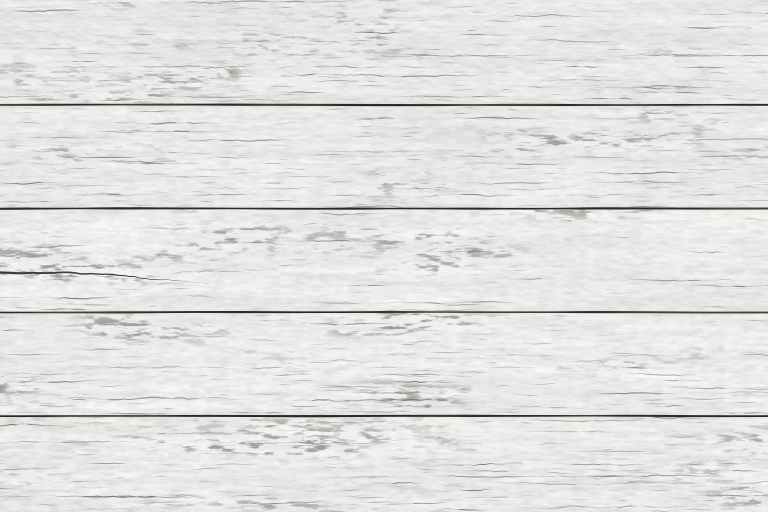
This texture is drawn by a WebGL 2 fragment shader. Its source:

```glsl
#version 300 es
precision highp float;

uniform vec2 u_resolution;
out vec4 outColor;

const float PLANK_PITCH = 0.2026;
const float FIRST_SEAM = 0.1875;
const float SEAM_COUNT = 4.0;
const float SEAM_HALF_WIDTH = 0.0019;
const float CRACK_HALF_WIDTH = 0.0010;
const float CRACK_CHANCE = 0.42;
const float EDGE_SOFTNESS = 0.0014;
const float GRAIN_DEPTH = 0.085;
const float WEAR_DEPTH = 0.30;
const float SPLIT_LENGTH = 0.45;
const vec3 PAINT = vec3(0.928, 0.929, 0.922);
const vec3 BARE_WOOD = vec3(0.36, 0.35, 0.335);
const vec3 SEAM_DARK = vec3(0.17, 0.16, 0.145);
const vec3 SEAM_BROWN = vec3(0.38, 0.30, 0.25);

float hash(vec2 p) {
  return fract(sin(dot(p, vec2(127.1, 311.7))) * 43758.5453);
}

float noise(vec2 p) {
  vec2 i = floor(p);
  vec2 f = fract(p);
  f = f * f * (3.0 - 2.0 * f);
  float low = mix(hash(i), hash(i + vec2(1, 0)), f.x);
  float high = mix(hash(i + vec2(0, 1)), hash(i + 1.0), f.x);
  return mix(low, high, f.y);
}

float fbm(vec2 p) {
  float sum = 0.0;
  float gain = 0.5;
  for (int i = 0; i < 4; i++) {
    sum += gain * noise(p);
    p = p * 2.03 + 17.3;
    gain *= 0.5;
  }
  return sum / 0.9375;
}

// Coverage of a line; lines thinner than the soft edge fade out
float stroke(float dist, float halfWidth) {
  float soft = max(1.0 / u_resolution.y, EDGE_SOFTNESS);
  return clamp((halfWidth - dist) / soft + 0.5, 0.0, 1.0) * min(1.0, 2.0 * halfWidth / soft);
}

float waver(float x, float seed) {
  return (noise(vec2(x * 24.0, seed)) - 0.5) * 0.0045
       + (noise(vec2(x * 95.0, seed + 5.0)) - 0.5) * 0.0020;
}

// One layer of short tapering cracks, at most one per cell
float cracks(vec2 p, vec2 cell, float chance, float halfWidth, float seed) {
  float row = floor(p.y / cell.y);
  float x = p.x / cell.x + 7.0 * hash(vec2(row, seed));
  vec2 id = vec2(floor(x), row) + seed * 13.0;
  float along = (fract(x) - 0.5) / mix(0.14, 0.49, hash(id + 3.1));
  float taper = max(0.0, 1.0 - along * along);
  float centre = (row + 0.5 + 0.3 * (hash(id + 7.7) - 0.5)) * cell.y;
  float dist = abs(p.y - centre - waver(p.x, row * 3.7 + seed));
  float broken = smoothstep(0.15, 0.5, noise(vec2(p.x * 45.0, row + seed * 9.0)));
  float strength = mix(0.35, 1.0, hash(id + 11.3)) * mix(0.3, 1.0, broken);
  return step(hash(id), chance) * strength * stroke(dist, halfWidth * taper);
}

void main() {
  vec2 p = gl_FragCoord.xy / u_resolution.y;

  // Plank index and height within it
  float level = (p.y - FIRST_SEAM) / PLANK_PITCH + 1.0;
  float plank = clamp(floor(level), 0.0, SEAM_COUNT);
  float height = level - plank;
  float seed = plank * 3.0 + 1.0;
  vec2 q = p + vec2(plank * 5.3, plank * 2.7);

  // Painted grain, long streaks with fine speckle
  float streaks = fbm(q * vec2(5.0, 85.0)) - 0.5;
  float speckle = fbm(q * vec2(65.0, 190.0)) - 0.5;
  float clouds = fbm(q * vec2(2.5, 7.0)) - 0.5;
  float tone = GRAIN_DEPTH * (streaks + speckle) + 0.045 * clouds;
  vec3 color = PAINT + tone + 0.008 * (hash(vec2(plank, 4.0)) - 0.5);

  // Rubbed patches where the wood shows through
  float patches = smoothstep(0.52, 0.78, fbm(q * vec2(3.6, 15.0) + 31.0));
  float flecks = smoothstep(0.46, 0.72, fbm(q * vec2(38.0, 150.0) + 9.0));
  float wear = flecks * (patches + 0.12);
  color = mix(color, BARE_WOOD, clamp(WEAR_DEPTH * 1.6 * wear, 0.0, 0.6));

  // Cracks gather low on each plank and thin out on the middle one
  float density = mix(1.25, 0.6, smoothstep(0.2, 0.9, height));
  density *= mix(0.4, 1.0, smoothstep(0.0, 1.0, abs(plank - 2.0)));
  float chance = CRACK_CHANCE * density;
  float crack = cracks(p, vec2(0.24, 0.0125), chance, CRACK_HALF_WIDTH, seed);
  crack = max(crack, cracks(p, vec2(0.48, 0.021), chance * 0.7, CRACK_HALF_WIDTH * 1.1, seed + 41.0));
  crack = max(crack, 0.7 * cracks(p, vec2(0.085, 0.009), chance * 0.75, CRACK_HALF_WIDTH * 0.8, seed + 83.0));
  color = mix(color, BARE_WOOD, 0.8 * crack);

  // Long split entering from the left
  float splitY = 0.467 - 0.021 * smoothstep(0.12, SPLIT_LENGTH, p.x) + 0.7 * waver(p.x, 61.0);
  float splitWidth = mix(0.0023, 0.0, clamp(p.x / SPLIT_LENGTH, 0.0, 1.0));
  color = mix(color, SEAM_DARK, 0.9 * stroke(abs(p.y - splitY), splitWidth));

  // Dark seams, slightly uneven in width and hue
  float seam = clamp(floor(level + 0.5), 1.0, SEAM_COUNT);
  float seamY = FIRST_SEAM + (seam - 1.0) * PLANK_PITCH + 0.0012 * (noise(vec2(p.x * 5.0, seam)) - 0.5);
  float seamDist = abs(p.y - seamY);
  float seamWidth = SEAM_HALF_WIDTH * mix(0.75, 1.15, noise(vec2(p.x * 13.0, seam * 7.0)));
  vec3 seamColor = mix(SEAM_DARK, SEAM_BROWN, 0.6 * smoothstep(0.45, 0.85, noise(vec2(p.x * 7.0, seam * 3.0))));
  color *= 1.0 - 0.07 * exp(-seamDist / 0.003);
  color = mix(color, seamColor, stroke(seamDist, seamWidth));

  outColor = vec4(clamp(color, 0.0, 1.0), 1.0);
}
```
